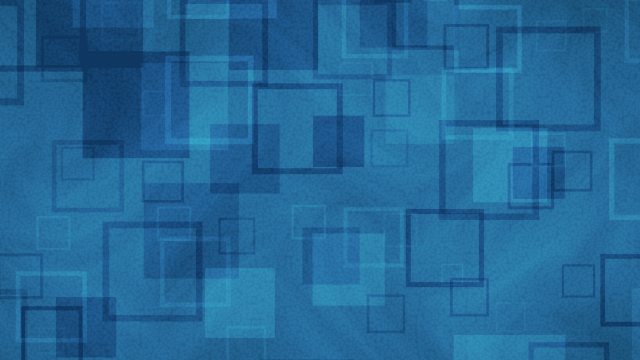
Give the GLSL for this background, as a WebGL 2 fragment shader.

```glsl
#version 300 es
precision highp float;
// Overlapping translucent squares and square frames on mottled blue paper.

uniform vec2 u_resolution;
out vec4 fragColor;

// Palette, from the darkest tone (0) over the middle (0.5) to the lightest (1)
const vec3 SHADOW = vec3(0.075, 0.265, 0.400);
const vec3 MIDDLE = vec3(0.146, 0.420, 0.615);
const vec3 LIGHT = vec3(0.200, 0.600, 0.745);
const vec3 INK_TINT = vec3(-0.005, -0.020, 0.025);

// Tone contributions
const float BASE_TONE = 0.60;
const float VIGNETTE = 0.16;
const float MOTTLE_DEPTH = 0.20;
const float GRAIN_DEPTH = 0.20;
const float DARK_FILL = 0.36;
const float LIGHT_FILL = 0.28;
const float DARK_FRAME = 0.36;
const float LIGHT_FRAME = 0.28;

// Geometry, in canvas heights (borders relative to the half side)
const float GRAIN_CELLS = 115.0;
const float MOTTLE_SCALE = 5.0;
const float FRAME = 0.13;
const float SOLID = 2.0;
const float EDGE_SOFTNESS = 0.0013;

vec3 hash3(vec3 p) {
    p = fract(p * vec3(0.1031, 0.1030, 0.0973));
    p += dot(p, p.yxz + 33.33);
    return fract((p.xxy + p.yxx) * p.zyx);
}

// Distance to the nearest scattered point
float cellular(vec2 p) {
    vec2 cell = floor(p);
    float nearest = 4.0;
    for (int y = -1; y <= 1; y++) {
        for (int x = -1; x <= 1; x++) {
            vec2 id = cell + vec2(x, y);
            vec2 offset = id + hash3(vec3(id, 7.0)).xy - p;
            nearest = min(nearest, dot(offset, offset));
        }
    }
    return sqrt(nearest);
}

// Cloudy stains from warped, rotated sines
float mottle(vec2 p) {
    const mat2 TURN = mat2(0.80, 0.60, -0.60, 0.80);
    float sum = 0.0;
    float amplitude = 0.5;
    for (int i = 0; i < 7; i++) {
        p += 0.6 * sin(p.yx * 1.3 + float(i));
        sum += amplitude * sin(p.x) * sin(p.y);
        p = TURN * p * 1.7 + 2.3;
        amplitude *= 0.70;
    }
    return sum;
}

// Summed coverage of one layer of jittered squares with varied opacity
float squares(vec2 p, float seed, float pitch, float density,
              vec2 halfRange, float border) {
    float soft = max(EDGE_SOFTNESS, 0.7 / u_resolution.y);
    vec2 cell = floor(p / pitch);
    float sum = 0.0;
    for (int y = -1; y <= 1; y++) {
        for (int x = -1; x <= 1; x++) {
            vec2 id = cell + vec2(x, y);
            vec3 place = hash3(vec3(id + 20.0, seed));
            vec3 look = hash3(vec3(id + 50.0, seed + 31.0));
            vec2 center = (id + mix(vec2(0.1), vec2(0.9), place.xy)) * pitch;
            float halfSide = mix(halfRange.x, halfRange.y, place.z);
            vec2 q = abs(p - center);
            float d = max(q.x, q.y) - halfSide;
            float outer = 1.0 - smoothstep(-soft, soft, d);
            float inner = 1.0 - smoothstep(-soft, soft, d + border * halfSide);
            sum += step(look.x, density) * mix(0.45, 1.0, look.y) * (outer - inner);
        }
    }
    return sum;
}

void main() {
    vec2 uv = gl_FragCoord.xy / u_resolution;
    vec2 p = gl_FragCoord.xy / u_resolution.y;

    // Square layers
    float darkFill = squares(p, 3.0, 0.42, 0.75, vec2(0.07, 0.15), SOLID);
    float lightFill = squares(p, 11.0, 0.45, 0.65, vec2(0.06, 0.16), SOLID);
    float darkFrame = squares(p, 17.0, 0.37, 0.80, vec2(0.075, 0.15), FRAME)
                    + 0.85 * squares(p, 23.0, 0.31, 0.60, vec2(0.040, 0.068), FRAME);
    float lightFrame = squares(p, 29.0, 0.42, 0.65, vec2(0.080, 0.130), FRAME)
                     + 0.6 * squares(p, 37.0, 0.27, 0.60, vec2(0.030, 0.070), FRAME);

    // Paper: vignette, stains and grain
    vec2 fromCenter = uv * 2.0 - 1.0;
    float tone = BASE_TONE - VIGNETTE * dot(fromCenter, fromCenter);
    tone += MOTTLE_DEPTH * mottle(p * MOTTLE_SCALE);
    tone += GRAIN_DEPTH * (0.5 - cellular(p * GRAIN_CELLS));

    // Squares shift the tone of the paper
    float ink = min(DARK_FILL * darkFill + DARK_FRAME * darkFrame, 0.55);
    float glow = min(LIGHT_FILL * lightFill + LIGHT_FRAME * lightFrame, 0.40);
    tone = clamp(tone - ink + glow, -0.1, 1.1);

    vec3 color = tone < 0.5 ? mix(SHADOW, MIDDLE, tone * 2.0)
                            : mix(MIDDLE, LIGHT, tone * 2.0 - 1.0);
    color += INK_TINT * min(ink * 2.5, 1.0);
    fragColor = vec4(color, 1.0);
}
```
